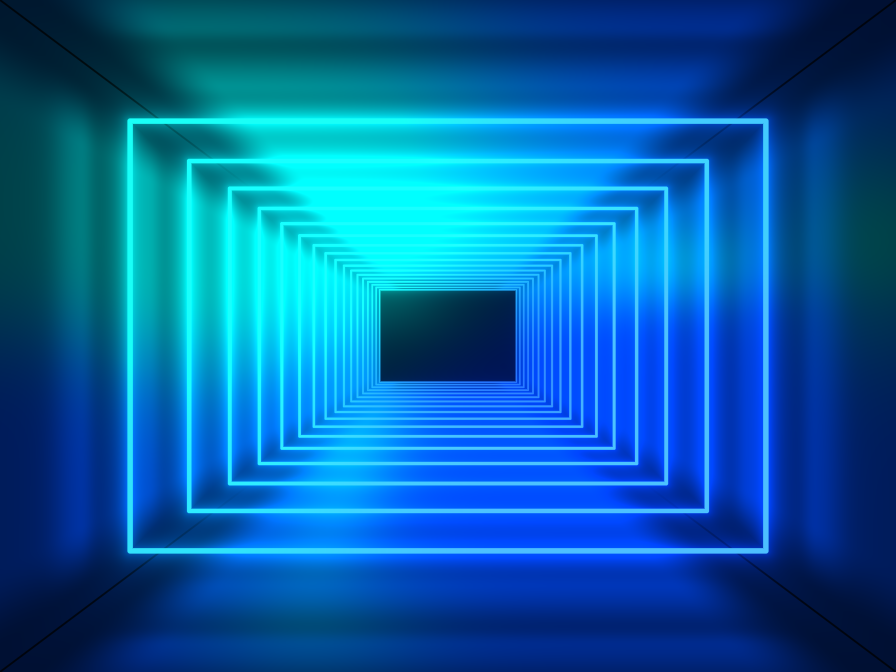
Give the GLSL for this background, as a Shadertoy shader.

```glsl
// Neon tunnel: glowing rectangles receding between dark, softly reflecting walls.

const float FRAME_RATIO = 0.676;  // height over width of every frame
const int FRAME_COUNT = 17;

// Half width of a frame, shrinking in perspective.
float frameSize(int i) {
    return 0.473 / (1.0 + 0.2283 * float(i));
}

float glowSpot(vec2 p, vec2 center, vec2 spread) {
    vec2 d = (p - center) / spread;
    return exp(-dot(d, d));
}

// 0 is blue (right and below), 1 is teal (left and above).
float tealAmount(vec2 p) {
    float across = 0.182 * tanh(p.x / 0.28);
    float up = 1.5 * p.y / (1.0 + 16.0 * p.y * p.y) - 0.5 * p.y * p.y;
    float farLeft = 0.13 * smoothstep(0.35, 0.65, -p.x);
    return smoothstep(-0.15, 0.28, up - across - farLeft);
}

// Blurred mirror images of the frames on walls, ceiling and floor.
float reflections(vec2 a, float side) {
    float sum = 0.0;
    for (int i = 0; i < FRAME_COUNT; i++) {
        float h = frameSize(i);
        float d = mix(a.y - 0.977 * h, a.x - 1.16 * h, side);
        float blur = d > 0.0 ? 0.035 : 0.018;
        sum += 0.9 * exp(-d * d / (blur * blur));
    }
    return 1.0 - exp(-sum);
}

vec3 roomColor(vec2 p, float teal) {
    vec2 a = abs(p);
    float seam = a.x * 0.75 - a.y;
    float side = smoothstep(-0.015, 0.015, seam);
    float radius = max(a.x * 0.75, a.y);

    // Reflections end before the corners of the room.
    float span = mix(a.x / max(a.y, 0.001) / 1.024,
                     a.y / max(a.x, 0.001) / 0.583, side);
    float lit = 1.0 - smoothstep(0.88, 1.2, span);
    float light = lit * (0.52 + 0.46 * reflections(a, side));
    light += (1.0 - lit) * (0.18 + 0.72 * exp(-radius * radius / 0.045));
    light *= 1.0 - 0.3 * smoothstep(0.3, 0.52, radius);

    vec3 tealTone = mix(vec3(0.0, 0.88, 0.84), vec3(0.0, 0.68, 0.64),
                        smoothstep(0.18, 0.42, radius));
    vec3 color = mix(vec3(0.0, 0.25, 0.84), tealTone, teal) * light;
    color += vec3(0.0, 0.03, 0.09) * (1.0 - lit * 0.5);

    // Cyan streak on the floor and green haze on the right wall.
    float streakX = -0.13 + 0.28 * (p.y + 0.14);
    color += vec3(0.0, 0.28, 0.08) * glowSpot(p, vec2(streakX, -0.18), vec2(0.08, 0.15));
    color += vec3(0.0, 0.14, 0.02) * glowSpot(p, vec2(-0.2, -0.42), vec2(0.17, 0.12));
    color += vec3(0.0, 0.25, 0.04) * glowSpot(p, vec2(0.33, 0.1), vec2(0.14, 0.07));
    color += vec3(0.0, 0.12, -0.06) * glowSpot(p, vec2(0.64, 0.12), vec2(0.13, 0.16));

    // Thin dark joints where the walls meet.
    float joint = 1.0 - smoothstep(0.0005, 0.003, abs(seam));
    return color * (1.0 - 0.75 * joint * smoothstep(0.2, 0.4, radius));
}

vec3 backWall(vec2 p, float halfWidth) {
    vec2 q = p / vec2(halfWidth, halfWidth * FRAME_RATIO);
    vec3 color = mix(vec3(0.0, 0.13, 0.23), vec3(0.0, 0.08, 0.32),
                     smoothstep(-0.8, 1.6, q.x - q.y));
    color += vec3(0.0, 0.22, 0.14) * glowSpot(q, vec2(-1.0, 1.0), vec2(1.0));
    return color + vec3(0.0, 0.2, 0.18) * exp(-(1.0 - q.y) * 9.0) * (0.6 - 0.4 * q.x);
}

void mainImage(out vec4 fragColor, in vec2 fragCoord) {
    vec2 p = (fragCoord - 0.5 * iResolution.xy) / iResolution.y;
    float soft = 0.7 / iResolution.y;
    float teal = tealAmount(p);
    vec3 color = roomColor(p, teal);

    float backSize = frameSize(FRAME_COUNT - 1);
    float backEdge = max(abs(p.x) - backSize, abs(p.y) - backSize * FRAME_RATIO);
    color = mix(color, backWall(p, backSize), 1.0 - smoothstep(-soft, soft, backEdge));

    // Neon frames from the far end to the front.
    float lineTeal = clamp(teal + 0.5 * smoothstep(0.1, -0.35, p.x), 0.0, 1.0);
    for (int i = FRAME_COUNT - 1; i >= 0; i--) {
        float h = frameSize(i);
        vec2 box = abs(p) - vec2(h, h * FRAME_RATIO);
        float d = abs(length(max(box, 0.0)) + min(max(box.x, box.y), 0.0));
        vec3 blueLine = mix(vec3(0.15, 0.45, 1.0), vec3(0.3, 0.75, 1.0),
                            smoothstep(0.08, 0.25, h));
        vec3 neon = mix(blueLine, vec3(0.1, 1.0, 0.97), lineTeal);
        vec3 halo = mix(vec3(0.0, 0.2, 0.9), vec3(0.0, 0.65, 0.65), lineTeal);
        float glow = 0.5 * exp(-d / (0.025 * h)) + 0.14 * exp(-d / (0.1 * h));
        color += halo * smoothstep(0.05, 0.35, h) * glow;
        float width = 0.008 * h + 0.0003;
        float line = 1.0 - smoothstep(width - soft, width + soft, d);
        color = mix(color, neon, line);
    }
    fragColor = vec4(clamp(color, 0.0, 1.0), 1.0);
}
```
